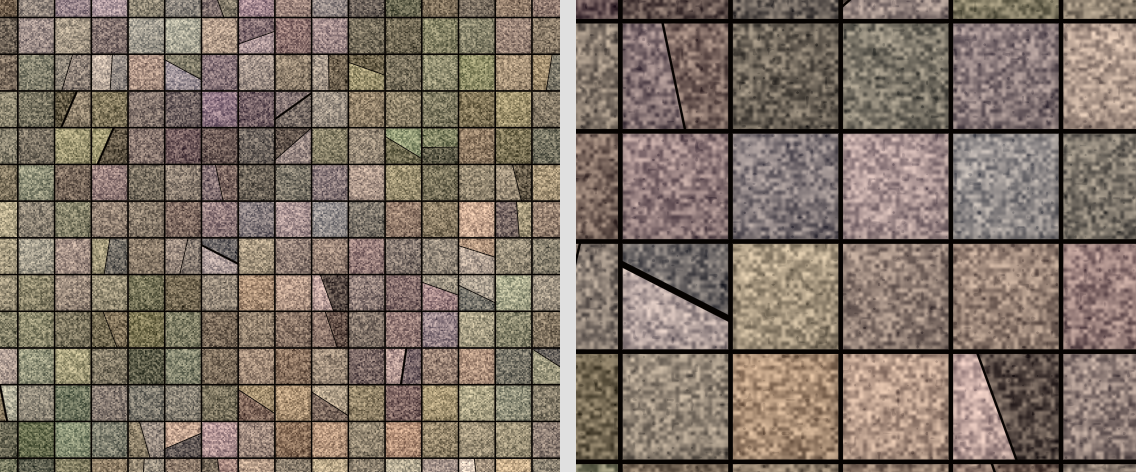
Left, the full canvas; right, a detail of the centre.
Reproduce this pattern procedurally as a Shadertoy shader.

```glsl
const float TILE_PITCH = 0.0778;               // tile size in canvas heights
const vec2  GRID_OFFSET = vec2(0.139, 0.05);   // joint position from centre, in tiles
const float JOINT_HALF_WIDTH = 0.021;
const float CRACK_CHANCE = 0.13;
const float CRACK_CONTRAST = 0.085;
const float GRAIN_DENSITY = 27.0;              // grains along one tile side
const float GRAIN_STRENGTH = 0.40;
const float TONE_VARIATION = 0.21;
const float REGION_VARIATION = 0.24;
const float MEAN_TONE = 0.555;
const vec3  STONE_TINT = vec3(1.0, 0.925, 0.81);
const vec3  PINK_GREEN = vec3(0.13, -0.07, 0.04);
const vec3  YELLOW_BLUE = vec3(0.07, 0.03, -0.16);
const vec3  JOINT_COLOR = vec3(0.025, 0.012, 0.004);

float hash(vec2 p) {
    return fract(sin(dot(p, vec2(127.1, 311.7))) * 43758.5453);
}

float valueNoise(vec2 p) {
    vec2 cell = floor(p);
    vec2 f = fract(p);
    f = f * f * (3.0 - 2.0 * f);
    float low = mix(hash(cell), hash(cell + vec2(1, 0)), f.x);
    float high = mix(hash(cell + vec2(0, 1)), hash(cell + vec2(1, 1)), f.x);
    return mix(low, high, f.y);
}

// Base colour of one tile: broad regional drift plus its own variation
vec3 stoneColor(vec2 id, float toneShift) {
    float tone = MEAN_TONE + toneShift;
    tone += REGION_VARIATION * (valueNoise(id * 0.33 + 11.3) - 0.5);
    tone += TONE_VARIATION * (hash(id + 5.7) - 0.5);
    float pink = valueNoise(id * 0.3 + 47.0) + 0.7 * hash(id + 19.1) - 0.85;
    float yellow = valueNoise(id * 0.35 + 83.0) + 0.7 * hash(id + 31.9) - 0.85;
    return tone * (STONE_TINT + pink * PINK_GREEN + yellow * YELLOW_BLUE);
}

// Signed distance to the crack line of a tile; q is centred on the tile
float crackDistance(vec2 q, vec2 id) {
    float spread = hash(id + 61.3) - 0.5;
    float steep = step(0.45, hash(id + 72.9));
    float angle = mix(1.5708 + 1.5 * spread, 0.9 * spread, steep);
    float shift = 0.3 * (hash(id + 90.7) - 0.5);
    return dot(q, vec2(cos(angle), sin(angle))) - shift;
}

// Sparse dark pits and pale flecks over soft grain
float stoneGrain(vec2 p) {
    float fine = valueNoise(p * GRAIN_DENSITY);
    float coarse = valueNoise(p * GRAIN_DENSITY * 0.55 + 37.0);
    float pits = smoothstep(0.76, 0.95, valueNoise(p * GRAIN_DENSITY * 0.85 + 71.0));
    return GRAIN_STRENGTH * (fine - 0.5) + 0.12 * (coarse - 0.5) - 0.12 * pits;
}

void mainImage(out vec4 fragColor, in vec2 fragCoord) {
    vec2 p = (fragCoord - 0.5 * iResolution.xy) / (iResolution.y * TILE_PITCH) + GRID_OFFSET;
    float pixel = 1.0 / (iResolution.y * TILE_PITCH);
    vec2 id = floor(p);
    vec2 q = fract(p) - 0.5;

    // Whole or split stone
    float cracked = step(hash(id + 3.3), CRACK_CHANCE);
    float crack = crackDistance(q, id);
    float side = cracked * smoothstep(-pixel, pixel, crack);
    float contrast = cracked * CRACK_CONTRAST * (hash(id + 14.2) < 0.5 ? -1.0 : 1.0);
    vec3 color = mix(stoneColor(id, contrast), stoneColor(id + vec2(0.37, 0.71), -contrast), side);

    // Surface grain and light from the upper left
    float edge = 0.5 - max(abs(q.x), abs(q.y));
    float shade = 1.0 + 0.11 * q.y - 0.06 * q.x;
    shade *= mix(0.86, 1.0, smoothstep(0.0, 0.11, edge));
    color = color * shade + stoneGrain(p) * STONE_TINT;

    // Cracks of uneven width
    float thick = step(0.78, hash(id + 27.4));
    float crackHalfWidth = mix(0.011, 0.028, thick);
    float crackMask = 1.0 - smoothstep(-0.7 * pixel, 0.7 * pixel, abs(crack) - crackHalfWidth);
    color = mix(color, JOINT_COLOR, cracked * crackMask);

    // Joints between tiles
    float joint = 1.0 - smoothstep(-0.6 * pixel, 0.6 * pixel, edge - JOINT_HALF_WIDTH);
    color = mix(color, JOINT_COLOR, joint);

    fragColor = vec4(clamp(color, 0.0, 1.0), 1.0);
}
```
